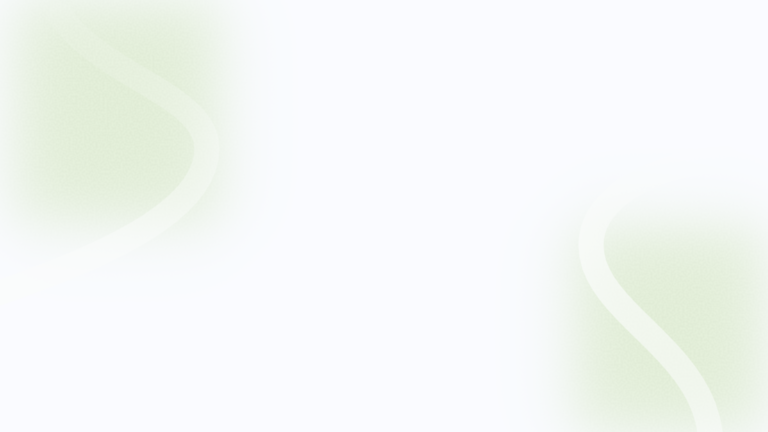
A WebGL 1 fragment shader for this background:

```glsl
precision highp float;
// Pale backdrop with two soft green glows, each crossed by a translucent curved ribbon.

uniform vec2 u_resolution;

// Lengths are in canvas heights; the canvas spans ASPECT by 1.
const float ASPECT = 16.0 / 9.0;
const vec3 PAPER = vec3(0.980, 0.985, 1.000);
const vec3 GREEN = vec3(0.884, 0.930, 0.842);
const vec3 RIBBON = vec3(0.982, 0.988, 0.984);

const vec2 LEFT_CENTER = vec2(0.270, 0.743);
const vec2 LEFT_HALF = vec2(0.235, 0.257);
const vec2 RIGHT_CENTER = vec2(1.551, 0.236);
const vec2 RIGHT_HALF = vec2(0.220, 0.236);
const float GLOW_BLUR = 0.072;

const float RIBBON_RADIUS = 0.029;
const vec3 LEFT_OPACITY = vec3(0.08, 0.32, 0.70);   // start, middle, end
const vec3 RIGHT_OPACITY = vec3(0.0, 0.72, 0.52);
const int CURVE_STEPS = 20;

const float GRAIN_SCALE = 190.0;
const float GRAIN_AMOUNT = 0.018;

// Gradient noise
vec2 hashGradient(vec2 cell) {
  vec3 h = fract(vec3(cell.xyx) * vec3(0.1031, 0.1030, 0.0973));
  h += dot(h, h.yzx + 33.33);
  float angle = 6.28318 * fract((h.x + h.y) * h.z);
  return vec2(cos(angle), sin(angle));
}

float gradientNoise(vec2 p) {
  vec2 i = floor(p);
  vec2 f = fract(p);
  vec2 u = f * f * f * (f * (f * 6.0 - 15.0) + 10.0);
  float a = dot(hashGradient(i), f);
  float b = dot(hashGradient(i + vec2(1.0, 0.0)), f - vec2(1.0, 0.0));
  float c = dot(hashGradient(i + vec2(0.0, 1.0)), f - vec2(0.0, 1.0));
  float d = dot(hashGradient(i + vec2(1.0, 1.0)), f - vec2(1.0, 1.0));
  return mix(mix(a, b, u.x), mix(c, d, u.x), u.y);
}

// Logistic approximation of the Gaussian integral
vec2 softStep(vec2 x) {
  return 1.0 / (1.0 + exp(-1.702 * x / GLOW_BLUR));
}

// Rectangle after a Gaussian blur
float blurredBox(vec2 p, vec2 center, vec2 halfSize) {
  vec2 d = p - center;
  vec2 cover = softStep(d + halfSize) - softStep(d - halfSize);
  return cover.x * cover.y;
}

vec2 cubic(vec2 a, vec2 b, vec2 c, vec2 d, float t) {
  float s = 1.0 - t;
  return s * s * s * a + 3.0 * s * t * (s * b + t * c) + t * t * t * d;
}

// Distance to a cubic curve, and the curve parameter at the nearest point
vec2 curveDistance(vec2 p, vec2 a, vec2 b, vec2 c, vec2 d) {
  vec2 nearest = vec2(1e3, 0.0);
  vec2 from = a;
  for (int i = 0; i < CURVE_STEPS; i++) {
    vec2 to = cubic(a, b, c, d, float(i + 1) / float(CURVE_STEPS));
    vec2 span = to - from;
    float h = clamp(dot(p - from, span) / dot(span, span), 0.0, 1.0);
    float dist = length(p - from - h * span);
    if (dist < nearest.x) nearest = vec2(dist, (float(i) + h) / float(CURVE_STEPS));
    from = to;
  }
  return nearest;
}

// Coverage of a ribbon made of two joined curves, fading along its length
float ribbonAlpha(vec2 first, vec2 second, vec3 opacity, float pixel) {
  bool onFirst = first.x < second.x;
  float dist = min(first.x, second.x);
  float alpha = onFirst ? mix(opacity.x, opacity.y, first.y)
                        : mix(opacity.y, opacity.z, second.y);
  return alpha * (1.0 - smoothstep(-pixel, pixel, dist - RIBBON_RADIUS));
}

void main() {
  vec2 p = gl_FragCoord.xy / u_resolution * vec2(ASPECT, 1.0);
  float pixel = 1.0 / u_resolution.y;

  // Glows with a fine grain
  float glow = blurredBox(p, LEFT_CENTER, LEFT_HALF)
             + blurredBox(p, RIGHT_CENTER, RIGHT_HALF);
  vec3 color = mix(PAPER, GREEN, glow);
  color += GRAIN_AMOUNT * glow * gradientNoise(p * GRAIN_SCALE);

  // Left ribbon
  vec2 leftBend = vec2(0.479, 0.657);
  vec2 upper = curveDistance(p, vec2(0.139, 0.965), vec2(0.231, 0.826),
                             vec2(0.479, 0.780), leftBend);
  vec2 lower = curveDistance(p, leftBend, vec2(0.479, 0.502),
                             vec2(0.208, 0.394), vec2(-0.040, 0.309));
  color = mix(color, RIBBON, ribbonAlpha(upper, lower, LEFT_OPACITY, pixel));

  // Right ribbon
  vec2 rightBend = vec2(1.368, 0.433);
  upper = curveDistance(p, vec2(1.713, 0.634), vec2(1.528, 0.630),
                        vec2(1.368, 0.549), rightBend);
  lower = curveDistance(p, rightBend, vec2(1.368, 0.271),
                        vec2(1.646, 0.190), vec2(1.646, -0.035));
  color = mix(color, RIBBON, ribbonAlpha(upper, lower, RIGHT_OPACITY, pixel));

  gl_FragColor = vec4(color, 1.0);
}
```
